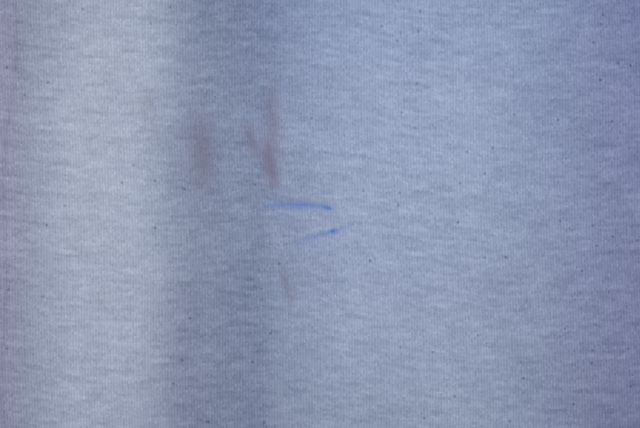
A WebGL 1 fragment shader for this texture:

```glsl
precision highp float;

uniform vec2 u_resolution;

const vec3 SHADE = vec3(0.415, 0.455, 0.565);
const vec3 LIGHT = vec3(0.655, 0.700, 0.790);
const vec3 COOL_TINT = vec3(-0.014, 0.000, 0.026);
const vec3 WARM_TINT = vec3(0.012, 0.004, -0.012);
const vec3 RUST = vec3(0.43, 0.37, 0.44);
const vec3 INK = vec3(0.27, 0.41, 0.74);
const float RIB_COUNT = 150.0;     // knit ribs per canvas height
const float RIB_DEPTH = 0.016;
const float SLUB_DEPTH = 0.050;
const float GRAIN_DEPTH = 0.040;
const float SPECK_DEPTH = 0.10;

vec2 hash2(vec2 p) {
  vec3 q = fract(p.xyx * vec3(0.1031, 0.1030, 0.0973));
  q += dot(q, q.yzx + 33.33);
  return fract((q.xx + q.yz) * q.zy);
}

// Cellular noise: distance to the nearest seed, and that seed's random value
vec2 cell(vec2 p) {
  vec2 base = floor(p);
  vec2 nearest = vec2(8.0, 0.0);
  for (int j = -1; j <= 1; j++) {
    for (int i = -1; i <= 1; i++) {
      vec2 id = base + vec2(float(i), float(j));
      vec2 seed = hash2(id);
      float d = length(id + 0.15 + 0.7 * seed - p);
      if (d < nearest.x) nearest = vec2(d, hash2(id + 71.0).x);
    }
  }
  return nearest;
}

// Signed soft blobs: each cell is a thread lump, lighter or darker
float lumps(vec2 p) {
  vec2 c = cell(p);
  return (c.y - 0.5) * smoothstep(0.75, 0.05, c.x) * 2.0;
}

float waves(vec2 p) {
  float sum = 0.0;
  float amp = 0.5;
  for (int i = 0; i < 4; i++) {
    sum += amp * sin(p.x + 1.7 * sin(p.y)) * cos(p.y + 0.8 * p.x);
    p = mat2(1.5, 1.1, -1.1, 1.5) * p + 2.3;
    amp *= 0.55;
  }
  return sum;
}

// Soft mark along a line, thinning at its ends
float smear(vec2 p, vec2 a, vec2 b, float width) {
  vec2 dir = b - a;
  float h = clamp(dot(p - a, dir) / dot(dir, dir), 0.0, 1.0);
  float d = length(p - a - h * dir) / width;
  return exp(-d * d) * (0.45 + 0.55 * sin(3.14159 * h));
}

// Broad light across the hanging folds
float foldTone(vec2 uv) {
  float x = uv.x + 0.008 * sin(uv.y * 5.0) + 0.006 * sin(uv.y * 11.0 + 1.0);
  float tone = 0.42 + 0.40 * smoothstep(0.0, 0.13, x);
  tone -= 0.53 * smoothstep(0.20, 0.32, x);
  tone += 0.12 * smoothstep(0.41, 0.44, x);
  tone += 0.27 * smoothstep(0.40, 0.56, x);
  tone -= 0.48 * smoothstep(0.70, 1.02, x);
  tone -= 0.10 * exp(-pow((x - 0.012) / 0.004, 2.0));
  tone += 0.06 * exp(-pow((x - 0.33) / 0.012, 2.0)) * smoothstep(0.6, 0.3, uv.y);
  float lift = uv.y - 0.62;
  return tone + 0.05 - 0.50 * lift * lift;
}

void main() {
  vec2 uv = gl_FragCoord.xy / u_resolution;
  vec2 p = gl_FragCoord.xy / u_resolution.y;
  float aspect = u_resolution.x / u_resolution.y;

  // Cloth colour
  float tone = foldTone(uv) + 0.06 * waves(p * vec2(7.0, 9.0));
  vec3 color = mix(SHADE, LIGHT, clamp(tone, 0.0, 1.05));
  float cool = smoothstep(0.15, 0.55, uv.x) * (0.35 + 0.65 * uv.y);
  color += mix(WARM_TINT, COOL_TINT, cool);
  color += vec3(0.018, -0.006, 0.006) * smoothstep(0.05, 0.0, uv.x);
  color += vec3(0.010, -0.008, 0.010) * smoothstep(0.80, 1.0, uv.x);

  // Lengthwise lumps in the yarn, sagging slightly with the cloth
  vec2 yarn = p + vec2(0.0, 0.05 * p.x + 0.012 * sin(p.x * 7.0));
  float slub = 0.55 * lumps(yarn * vec2(15.0, 62.0));
  slub += 0.45 * lumps(yarn * vec2(32.0, 105.0) + 19.0);
  slub -= 0.40 * smoothstep(0.45, 0.0, cell(yarn * vec2(11.0, 48.0) + 43.0).x);
  color += SLUB_DEPTH * (slub + 0.08);

  // Knit ribs and fibre grain
  float ribPhase = p.x + 0.025 * p.y + 0.003 * sin(p.y * 8.0 + p.x * 3.0);
  float ribFade = smoothstep(1.8, 2.3, u_resolution.y / RIB_COUNT);
  float stitch = 0.75 + 0.25 * sin(p.y * 520.0 + 2.0 * sin(p.x * 30.0));
  color += RIB_DEPTH * ribFade * stitch * sin(6.28318 * RIB_COUNT * ribPhase);
  color += GRAIN_DEPTH * lumps(p * vec2(150.0, 125.0));

  // Sparse dark specks
  vec2 fleck = cell(p * 24.0 + 5.0);
  color -= SPECK_DEPTH * step(0.93, fleck.y) * smoothstep(0.13, 0.02, fleck.x);

  // Rusty rubs beside the fold
  vec2 q = vec2(uv.x * aspect, uv.y);
  float rust = 0.55 * smear(q, vec2(0.620, 0.66), vec2(0.642, 0.56), 0.014);
  rust += 0.30 * smear(q, vec2(0.635, 0.80), vec2(0.640, 0.60), 0.018);
  rust += 0.40 * smear(q, vec2(0.575, 0.71), vec2(0.600, 0.64), 0.011);
  rust += 0.38 * smear(q, vec2(0.470, 0.72), vec2(0.475, 0.57), 0.026);
  rust += 0.32 * smear(q, vec2(0.660, 0.37), vec2(0.677, 0.30), 0.009);
  rust += 0.14 * smear(q, vec2(0.340, 0.80), vec2(0.345, 0.72), 0.020);
  color = mix(color, RUST, clamp(rust * (0.9 + 0.4 * slub), 0.0, 0.7));

  // Faded ink strokes
  vec2 bent = q + vec2(0.0, 1.2 * (q.x - 0.70) * (q.x - 0.70));
  float ink = 0.50 * smear(bent, vec2(0.625, 0.525), vec2(0.775, 0.520), 0.008);
  ink += 0.50 * smear(bent, vec2(0.755, 0.521), vec2(0.773, 0.518), 0.005);
  ink += 0.32 * smear(q, vec2(0.690, 0.435), vec2(0.815, 0.470), 0.007);
  ink += 0.50 * smear(q, vec2(0.772, 0.458), vec2(0.784, 0.462), 0.005);
  color = mix(color, INK, clamp(ink * (0.9 + 0.5 * slub), 0.0, 0.8));

  gl_FragColor = vec4(color, 1.0);
}
```
